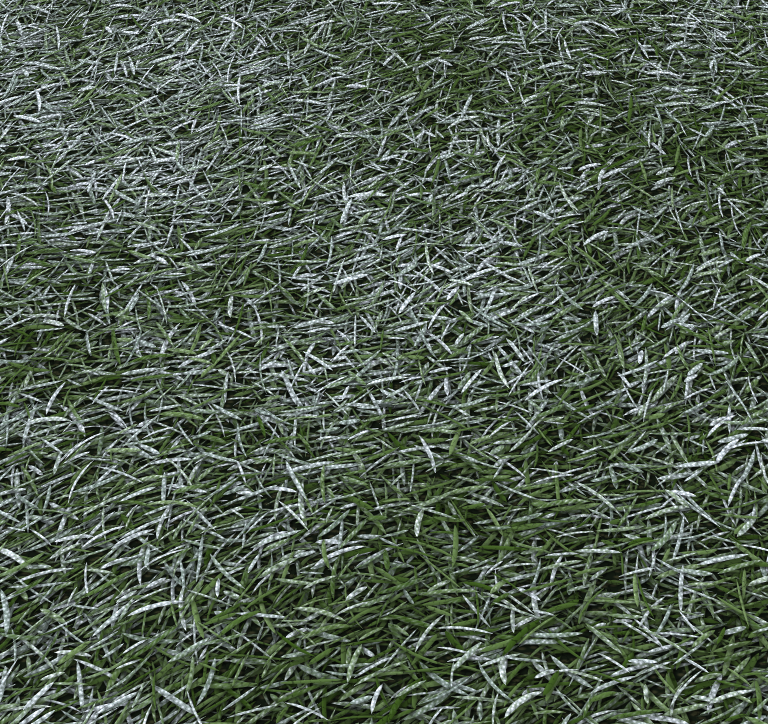
Write a WebGL 1 fragment shader that draws this texture.

```glsl
precision highp float;
uniform vec2 u_resolution;

#define LAYERS 16
#define CELL 0.052        // grass cell size at the near edge
#define FAR_SHRINK 0.52   // how much blades shrink towards the top
#define SQUASH 1.15       // vertical foreshortening
#define LEAN 0.52         // main blade direction, radians
#define SPREAD 1.50       // scatter around that direction
#define BLADE_WIDTH 0.066
#define SHADOW 0.25
#define FROST 0.50
#define GAIN 1.12

const vec3 SOIL = vec3(0.065, 0.09, 0.06);
const vec3 LEAF_DARK = vec3(0.20, 0.30, 0.10);
const vec3 LEAF_PALE = vec3(0.39, 0.48, 0.31);
const vec3 FROST_DIM = vec3(0.44, 0.505, 0.48);
const vec3 FROST_LIT = vec3(0.70, 0.74, 0.77);

vec3 hash3(vec2 p) {
  vec3 q = fract(p.xyx * vec3(0.1031, 0.1030, 0.0973));
  q += dot(q, q.yxz + 33.33);
  return fract((q.xxy + q.yzz) * q.zyx);
}

// Distance to the nearest scattered point
float cellular(vec2 p) {
  vec2 cell = floor(p);
  float nearest = 2.0;
  for (int j = -1; j <= 1; j++) {
    for (int i = -1; i <= 1; i++) {
      vec2 id = cell + vec2(float(i), float(j));
      nearest = min(nearest, length(id + hash3(id).xy - p));
    }
  }
  return nearest;
}

// Broad uneven patches, about -1 to 1
float patches(vec2 p) {
  float a = sin(p.x * 5.3 + 1.7 * sin(p.y * 6.1 + 0.8) + 0.6);
  float b = sin(p.y * 9.7 - p.x * 4.2 + 1.3 * sin(p.x * 8.3));
  float c = sin(p.x * 19.0 + p.y * 15.0 + 2.0 * sin(p.y * 17.0 - p.x * 7.0));
  return 0.36 * a + 0.32 * b + 0.32 * c;
}

// Lays one curved blade and its shadow over the colour below
vec3 addBlade(vec3 below, vec2 p, vec2 id, float height, float frostBias, float turn, float px) {
  vec3 rndA = hash3(id + 3.7);
  vec3 rndB = hash3(id + 91.3);
  float scatter = rndA.z * 2.0 - 1.0;
  float angle = LEAN + turn + SPREAD * scatter * abs(scatter);
  float c = cos(angle), s = sin(angle);
  p = mat2(c, -s, s, c) * (p - id - rndA.xy);

  float halfLength = mix(0.3, 0.9, rndB.x);
  float along = p.x / halfLength;
  p.y += (rndB.y - 0.5) * 0.4 * (p.x * p.x - 0.1);
  float taper = 1.0 - along * along * along * along;
  float halfWidth = BLADE_WIDTH * mix(0.5, 1.4, rndB.z * rndB.z);
  float edge = abs(p.y) - halfWidth * taper;
  float inside = step(abs(along), 1.0);
  float cover = inside * smoothstep(0.8 * px, -0.8 * px, edge);
  float shade = inside * smoothstep(0.10, 0.0, edge + 0.25 * p.y);

  // Frost gathers on upper blades and breaks up along their length
  float mottle = sin(p.x * 13.0 + p.y * 23.0 + rndA.x * 30.0) + sin(p.x * 31.0 - p.y * 47.0 + rndA.y * 20.0);
  float tone = fract(rndB.x * 7.0 + rndA.y * 5.0);
  float frost = FROST + 1.0 * (tone - 0.5) + frostBias + 0.3 * (height - 0.6) + 0.07 * mottle;
  vec3 leaf = mix(LEAF_DARK, LEAF_PALE, rndA.x);
  vec3 rime = mix(FROST_DIM, FROST_LIT, clamp(rndB.y + 0.07 * mottle, 0.0, 1.0));
  vec3 colour = mix(leaf, rime, smoothstep(0.1, 0.9, frost));
  colour *= mix(0.64, 1.06, height) * (0.97 + 0.16 * clamp(p.y / halfWidth, -1.0, 1.0));
  return mix(below * (1.0 - SHADOW * shade), colour, cover);
}

void main() {
  vec2 uv = gl_FragCoord.xy / u_resolution.y;
  float aspect = u_resolution.x / u_resolution.y;

  // Ground plane: features shrink with distance
  float scale = 1.0 - FAR_SHRINK * uv.y;
  vec2 ground = vec2((uv.x - 0.5 * aspect) / scale, -SQUASH * log(scale) / FAR_SHRINK) / CELL;
  float px = 1.0 / (u_resolution.y * scale * CELL);

  float patchy = patches(uv);
  float frostBias = 0.22 * patchy + 0.2 * (uv.y - 0.45) - 0.1 * (uv.x - 0.5);
  float turn = 0.2 * sin(uv.x * 4.0 + uv.y * 7.0) - 0.35 * uv.y;

  // Dark gaps with hints of brown
  float litter = cellular(ground * vec2(3.0, 6.0) + 40.0);
  vec3 colour = SOIL + vec3(0.11, 0.09, 0.06) * smoothstep(0.5, 0.1, litter);

  // Blades from the lowest layer to the top
  for (int k = 0; k < LAYERS; k++) {
    float layer = float(k);
    float height = layer / float(LAYERS - 1);
    vec2 p = ground + vec2(50.0, 70.0) + layer * vec2(37.37, 23.61);
    vec2 cell = floor(p);
    for (int j = -1; j <= 1; j++) {
      for (int i = -1; i <= 1; i++) {
        vec2 id = cell + vec2(float(i), float(j));
        colour = addBlade(colour, p, id, height, frostBias, turn, px);
      }
    }
  }

  // Ice crystals glint on pale blades, with dark pits between them
  float grain = cellular(ground * 8.0 + 200.0);
  float crystal = smoothstep(0.45, 0.08, grain);
  float pale = smoothstep(0.2, 0.55, colour.b);
  colour += crystal * pale * vec3(0.23, 0.22, 0.25);
  colour *= 1.0 - 0.35 * smoothstep(0.5, 0.9, grain);
  colour *= GAIN * (1.0 + 0.06 * patchy);
  gl_FragColor = vec4(clamp(colour, 0.0, 1.0), 1.0);
}
```
